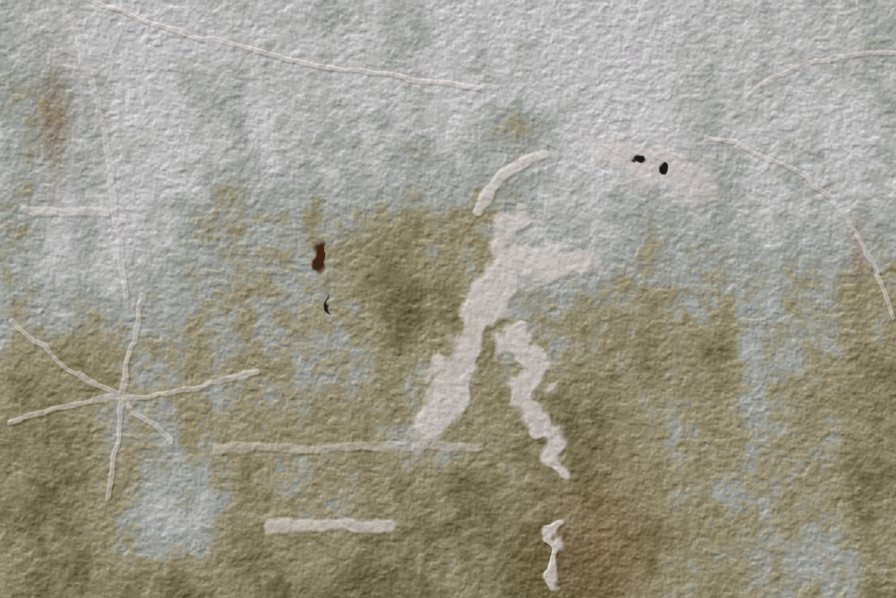
A WebGL 2 fragment shader for this texture:

```glsl
#version 300 es
precision highp float;
uniform vec2 u_resolution;
out vec4 fragColor;

vec2 hash2(vec2 p) {
  vec3 q = fract(p.xyx * vec3(0.1031, 0.1030, 0.0973));
  q += dot(q, q.yzx + 33.33);
  return fract((q.xx + q.yz) * q.zy);
}

// Random cell values blended by distance to jittered cell centres
float cellNoise(vec2 p) {
  vec2 cell = floor(p), f = fract(p);
  float sum = 0.0, total = 0.0;
  for (int j = -1; j <= 1; j++)
    for (int i = -1; i <= 1; i++) {
      vec2 g = vec2(i, j);
      vec2 d = g + 0.15 + 0.7 * hash2(cell + g) - f;
      float w = exp(-5.0 * dot(d, d));
      sum += w * hash2(cell + g + 71.0).x;
      total += w;
    }
  return sum / total;
}

float layeredNoise(vec2 p, int octaves) {
  float sum = 0.0, total = 0.0, amp = 1.0;
  for (int i = 0; i < octaves; i++) {
    sum += amp * cellNoise(p);
    total += amp;
    amp *= 0.6;
    p = mat2(1.6, 1.2, -1.2, 1.6) * p + 17.0;
  }
  return sum / total;
}

float blob(vec2 p, vec2 centre, vec2 radius) {
  vec2 d = (p - centre) / radius;
  return exp(-dot(d, d));
}

// Soft stroke from a to b, bowed sideways by bend
float stroke(vec2 p, vec2 a, vec2 b, float bend, float width) {
  vec2 ab = b - a;
  float t = clamp(dot(p - a, ab) / dot(ab, ab), 0.0, 1.0);
  vec2 side = normalize(vec2(-ab.y, ab.x));
  float d = length(p - a - ab * t - side * bend * 4.0 * t * (1.0 - t));
  return 1.0 - smoothstep(width * 0.6, width * 1.2 + 0.001, d);
}

// Bare plaster: ragged patches, smears and thin raised veins
float plaster(vec2 p) {
  vec2 wobble = vec2(layeredNoise(p * 24.0, 2), layeredNoise(p * 24.0 + 40.0, 2)) - 0.5;
  vec2 ragged = p + 0.065 * wobble, thin = p + 0.014 * wobble;
  float m = stroke(ragged, vec2(0.85, 0.62), vec2(0.72, 0.28), 0.01, 0.034);
  m = max(m, stroke(ragged, vec2(0.87, 0.56), vec2(0.97, 0.55), 0.0, 0.032));
  m = max(m, stroke(ragged, vec2(0.87, 0.43), vec2(0.94, 0.22), -0.015, 0.026));
  m = max(m, stroke(ragged, vec2(0.92, 0.11), vec2(0.94, 0.03), 0.0, 0.014));
  m = max(m, 0.8 * stroke(ragged, vec2(1.02, 0.75), vec2(1.16, 0.68), 0.01, 0.04));
  m = max(m, stroke(thin, vec2(0.80, 0.65), vec2(0.91, 0.74), 0.02, 0.010));
  m = max(m, 0.8 * stroke(thin, vec2(0.45, 0.12), vec2(0.65, 0.125), 0.0, 0.011));
  m = max(m, 0.5 * stroke(thin, vec2(0.36, 0.25), vec2(0.80, 0.255), 0.0, 0.007));
  m = max(m, 0.7 * stroke(thin, vec2(0.04, 0.65), vec2(0.18, 0.645), 0.0, 0.007));
  m = max(m, 0.8 * stroke(thin, vec2(0.15, 1.00), vec2(0.83, 0.855), -0.025, 0.004));
  m = max(m, 0.6 * stroke(thin, vec2(0.11, 1.00), vec2(0.21, 0.50), 0.018, 0.006));
  m = max(m, 0.7 * stroke(thin, vec2(1.18, 0.77), vec2(1.49, 0.47), 0.07, 0.004));
  m = max(m, 0.6 * stroke(thin, vec2(1.25, 0.84), vec2(1.50, 0.91), 0.025, 0.004));
  // Star of branching veins
  vec2 hub = vec2(0.20, 0.335);
  for (int i = 0; i < 6; i++) {
    vec2 r = hash2(vec2(i, 5));
    float angle = 0.15 + 1.05 * float(i) + 0.3 * r.x;
    vec2 tip = hub + (0.11 + 0.13 * r.y) * vec2(cos(angle), sin(angle));
    m = max(m, 0.65 * stroke(thin, hub, tip, 0.015 * (r.x - 0.5), 0.0045));
  }
  return m;
}

float grain(vec2 p) {
  return 0.6 * cellNoise(p * vec2(90.0, 120.0)) + 0.4 * cellNoise(p * vec2(190.0, 215.0) + 9.0);
}

// Damp growth: heavier low down, broken by streaks and local patches
float dampness(vec2 p) {
  float d = 0.47 + 0.55 * (0.5 - p.y);
  d += 0.75 * (layeredNoise(p * 4.5 + 3.0, 5) - 0.5);
  d += 0.32 * (layeredNoise(p * vec2(17.0, 3.0), 2) - 0.5);
  d += 0.24 * blob(p, vec2(1.02, 0.36), vec2(0.24, 0.22)) + 0.22 * blob(p, vec2(0.70, 0.52), vec2(0.09, 0.15));
  d += 0.35 * blob(p, vec2(0.87, 0.79), vec2(0.06, 0.04)) + 0.18 * blob(p, vec2(1.47, 0.35), vec2(0.08, 0.25));
  d -= 0.38 * blob(p, vec2(0.27, 0.13), vec2(0.10, 0.08)) + 0.20 * blob(p, vec2(0.95, 0.80), vec2(0.25, 0.10));
  d -= 0.15 * blob(p, vec2(0.27, 0.58), vec2(0.20, 0.12)) + 0.30 * blob(p, vec2(1.37, 0.03), vec2(0.09, 0.06));
  return d - 0.14 * blob(p, vec2(1.20, 0.22), vec2(0.12, 0.20));
}

void main() {
  vec2 p = gl_FragCoord.xy / u_resolution.y;
  vec2 toLight = vec2(-0.0025, 0.0035);
  float bumps = grain(p), bare = plaster(p), damp = dampness(p);
  float speckle = layeredNoise(p * 48.0, 2) - 0.5;

  // Wall colour from dry to mossy
  float growth = damp + 0.28 * speckle + 0.12 * (bumps - 0.5);
  vec3 color = mix(vec3(0.745, 0.74, 0.745), vec3(0.61, 0.62, 0.60), smoothstep(0.08, 0.44, growth));
  color = mix(color, vec3(0.57, 0.54, 0.43), smoothstep(0.40, 0.62, growth));
  color = mix(color, vec3(0.39, 0.36, 0.24), 0.85 * smoothstep(0.60, 0.95, growth));

  // Rust washes
  float rust = blob(p, vec2(0.09, 0.80), vec2(0.025, 0.08)) + blob(p, vec2(1.0, 0.08), vec2(0.09, 0.13));
  rust += blob(p, vec2(1.435, 0.57), vec2(0.012, 0.05));
  color = mix(color, vec3(0.49, 0.38, 0.27), 0.45 * rust);
  color = mix(color, vec3(0.77, 0.745, 0.73), 0.9 * bare);

  // Surface relief
  float relief = bumps - grain(p + toLight);
  color += (0.23 - 0.10 * bare) * relief + 0.09 * (bumps - 0.5);
  color += 0.11 * (bare - plaster(p + toLight));

  // Rusty pit and dark holes
  vec2 chipped = p + 0.02 * speckle;
  float pit = blob(chipped, vec2(0.534, 0.57), vec2(0.013, 0.028));
  float hole = blob(chipped, vec2(1.07, 0.735), vec2(0.010)) + blob(chipped, vec2(1.113, 0.72), vec2(0.007, 0.011));
  hole += 0.7 * blob(chipped, vec2(0.55, 0.49), vec2(0.004, 0.025));
  color = mix(color, vec3(0.25, 0.14, 0.07), smoothstep(0.25, 0.7, pit));
  color = mix(color, vec3(0.10, 0.10, 0.08), smoothstep(0.25, 0.7, hole));
  fragColor = vec4(clamp(color, 0.0, 1.0), 1.0);
}
```
